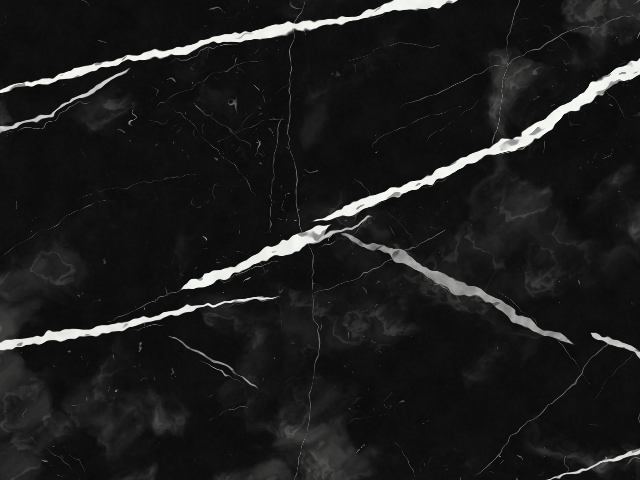
This texture is drawn by a WebGL 2 fragment shader. Its source:

```glsl
#version 300 es
precision highp float;
// Polished black marble: smoky dark stone crossed by ragged white veins,
// thin grey cracks, faint hairlines and scattered mineral flecks.
// Veins are bowed segments in a noise-warped plane; flecks come from jittered grids.
uniform vec2 u_resolution;
out vec4 fragColor;

const vec3 TINT = vec3(0.992, 1.0, 0.982);
const float STONE_DARK = 0.040, CLOUD_GAIN = 0.17, WISP_GAIN = 0.10;
const float VEIN_SOFTNESS = 0.0014, VEIN_SCALE = 0.9, WOBBLE = 0.020;
const float CRACK_WIDTH = 0.0009, CRACK_TONE = 0.46;
const int VEINS = 12, CRACKS = 8, HAIRLINES = 26;

// Vein end points: start xy, end xy, in canvas heights
const vec4 VEIN_ENDS[VEINS] = vec4[](
  vec4(-0.05, 0.805, 0.98, 1.005), vec4(-0.04, 0.71, 0.27, 0.855), vec4(0.37, 0.39, 0.70, 0.535),
  vec4(0.65, 0.54, 1.18, 0.765), vec4(1.11, 0.735, 1.42, 0.905), vec4(-0.06, 0.26, 0.60, 0.38),
  vec4(0.60, 0.49, 0.78, 0.55), vec4(0.715, 0.52, 0.83, 0.475), vec4(0.80, 0.485, 1.20, 0.27),
  vec4(1.23, 0.31, 1.37, 0.23), vec4(0.34, 0.30, 0.54, 0.195), vec4(1.11, 0.0, 1.38, 0.075));
// Half width at start and end, sideways bow, tone
const vec4 VEIN_SHAPE[VEINS] = vec4[](
  vec4(0.005, 0.011, 0.008, 0.95), vec4(0.004, 0.003, -0.008, 0.80), vec4(0.014, 0.009, 0.0, 0.94),
  vec4(0.008, 0.016, -0.012, 0.96), vec4(0.010, 0.021, 0.0, 0.96), vec4(0.012, 0.002, 0.008, 0.92),
  vec4(0.004, 0.002, -0.004, 0.75), vec4(0.003, 0.008, -0.006, 0.55), vec4(0.014, 0.005, 0.002, 0.60),
  vec4(0.006, 0.007, 0.012, 0.78), vec4(0.002, 0.003, 0.004, 0.55), vec4(0.002, 0.005, -0.006, 0.85));
const vec4 CRACK_ENDS[CRACKS] = vec4[](
  vec4(0.64, 1.04, 0.645, 0.49), vec4(0.64, 0.51, 0.61, -0.04), vec4(0.59, 0.76, 0.56, 0.51),
  vec4(1.075, 1.03, 1.02, 0.68), vec4(0.81, 0.765, 1.38, 0.985), vec4(0.98, -0.01, 1.29, 0.30),
  vec4(0.21, 0.33, 0.59, 0.46), vec4(0.65, 0.38, 0.94, 0.53));
const float CRACK_BOW[CRACKS] = float[](-0.04, 0.035, -0.01, 0.005, 0.012, 0.006, 0.004, -0.01);

float hash(vec2 cell) {
  uvec2 k = uvec2(ivec2(floor(cell)));
  uint h = k.x * 1597334677u ^ k.y * 3812015801u;
  h = (h ^ (h >> 15)) * 2246822519u;
  h = (h ^ (h >> 13)) * 3266489917u;
  return float((h ^ (h >> 16)) >> 8) / 16777216.0;
}
float noise(vec2 p) {
  vec2 i = floor(p), f = fract(p);
  f = f * f * (3.0 - 2.0 * f);
  return mix(mix(hash(i), hash(i + vec2(1, 0)), f.x),
             mix(hash(i + vec2(0, 1)), hash(i + vec2(1, 1)), f.x), f.y);
}
float fbm(vec2 p) {
  float sum = 0.0, gain = 0.5;
  for (int i = 0; i < 5; i++, gain *= 0.5) {
    sum += gain * noise(p);
    p = mat2(1.6, 1.2, -1.2, 1.6) * p + 17.0;
  }
  return sum;
}
vec2 noise2(vec2 p) { return vec2(noise(p), noise(p + 61.0)) - 0.5; }

// Coverage of a tapered, bowed segment with ragged width
float vein(vec2 p, vec4 ends, vec2 halfWidth, float bow, float ragged, float soft) {
  vec2 axis = ends.zw - ends.xy, dir = normalize(axis), q = p - ends.xy;
  float t = dot(q, dir) / length(axis);
  float across = dot(q, vec2(-dir.y, dir.x)) - bow * 4.0 * t * (1.0 - t);
  float taper = smoothstep(0.0, 0.09, t) * smoothstep(0.0, 0.09, 1.0 - t);
  float width = mix(halfWidth.x, halfWidth.y, clamp(t, 0.0, 1.0)) * taper * ragged;
  return smoothstep(-soft, soft, width - abs(across)) * smoothstep(0.0, 0.2, taper);
}
// Thin curved flakes, one per jittered grid cell
float flecks(vec2 p, float cells, float chance, float soft) {
  float light = 0.0;
  for (int j = -1; j <= 1; j++) for (int i = -1; i <= 1; i++) {
    vec2 id = floor(p * cells) + vec2(i, j), key = id + cells * 7.0;
    vec2 q = p * cells - id - vec2(hash(key), hash(key + 31.0));
    float angle = 6.2832 * hash(key + 57.0), size = hash(key + 83.0);
    q = mat2(cos(angle), -sin(angle), sin(angle), cos(angle)) * q;
    q.y += (size - 0.5) * 2.0 * q.x * q.x;
    float reach = 0.08 + 0.36 * size * size;
    float thick = 0.035 * (1.0 - q.x * q.x / (reach * reach));
    float shape = smoothstep(-soft, soft, (thick - abs(q.y)) / cells);
    shape *= step(abs(q.x), reach) * step(hash(key + 109.0), chance);
    light = max(light, shape * mix(0.14, 0.60, pow(hash(key + 131.0), 2.0)));
  }
  return light;
}

void main() {
  vec2 p = gl_FragCoord.xy / u_resolution.y;
  float soft = max(VEIN_SOFTNESS, 0.7 / u_resolution.y);
  vec2 jitter = 0.009 * noise2(p * 38.0) + 0.005 * noise2(p * 90.0);
  vec2 warped = p + WOBBLE * noise2(p * 11.0) + jitter;
  float broken = noise(p * 60.0 + 3.0);
  // Dark stone with smoky patches and fine wisps
  float region = smoothstep(0.25, 0.7, noise(p * 2.6 + 4.0));
  float smoke = fbm(p * 9.0 + 2.0 * fbm(p * 7.0 + 9.0));
  float ridge = 1.0 - abs(2.0 * fbm(p * 15.0 + 2.0 * smoke) - 1.0);
  float tone = STONE_DARK + 0.034 * fbm(p * 26.0) + 0.014 * (noise(p * 190.0) - 0.5);
  tone += CLOUD_GAIN * smoothstep(0.45, 0.85, smoke) * mix(0.5, 1.3, region);
  tone += WISP_GAIN * smoothstep(0.88, 1.0, ridge) * smoothstep(0.45, 0.75, smoke);
  // Mineral flecks, denser in patches
  float density = mix(0.08, 0.6, smoothstep(0.35, 0.7, noise(p * 4.0 + 40.0)));
  vec2 crumbled = warped + 1.2 * jitter;
  float flakes = max(flecks(crumbled, 19.0, density, soft), flecks(crumbled, 48.0, density * 0.6, soft));
  tone = max(tone, flakes * (0.3 + 0.9 * broken));
  // Faint hairlines along the two main fracture directions
  for (int i = 0; i < HAIRLINES; i++) {
    vec2 key = vec2(i, 211);
    vec2 start = vec2(hash(key) * 1.4 - 0.1, hash(key + 20.0));
    float angle = (hash(key + 40.0) < 0.6 ? 0.45 : -0.75) + 0.5 * (hash(key + 60.0) - 0.5);
    vec2 run = vec2(cos(angle), sin(angle)) * mix(0.06, 0.30, hash(key + 80.0));
    float line = vein(warped, vec4(start, start + run), vec2(0.0006), 0.012, 1.0, soft);
    tone = max(tone, line * mix(0.15, 0.45, hash(key + 99.0)) * (0.25 + broken));
  }
  // Long thin cracks
  for (int i = 0; i < CRACKS; i++) {
    float line = vein(warped, CRACK_ENDS[i], vec2(CRACK_WIDTH), CRACK_BOW[i], 1.0, soft);
    tone = max(tone, line * CRACK_TONE * (0.4 + 0.6 * noise(p * 19.0) + 0.5 * broken));
  }
  // Main veins with mottled fill, dark inclusions and a broken side strand
  float ragged = VEIN_SCALE * (0.3 + 0.85 * noise(p * 16.0 + 5.0) + 0.6 * noise(p * 70.0));
  float inclusion = smoothstep(0.78, 0.9, noise(mat2(0.9, -0.43, 0.43, 0.9) * warped * vec2(38.0, 120.0)));
  for (int i = 0; i < VEINS; i++) {
    vec4 shape = VEIN_SHAPE[i];
    float cover = vein(warped, VEIN_ENDS[i], shape.xy, shape.z, ragged, soft);
    float strand = vein(warped + 0.6 * jitter, VEIN_ENDS[i], vec2(0.001), shape.z - 0.016, 1.0, soft);
    tone = max(tone, strand * 0.55 * smoothstep(0.4, 0.8, noise(p * 13.0 + 8.0)) * (0.4 + broken));
    float fill = shape.w + (0.75 - 0.7 * shape.w) * (fbm(p * 55.0) - 0.5) - 0.4 * inclusion * shape.w;
    tone = max(tone, mix(tone, fill, cover));
  }
  fragColor = vec4(clamp(tone * TINT, 0.0, 1.0), 1.0);
}
```
